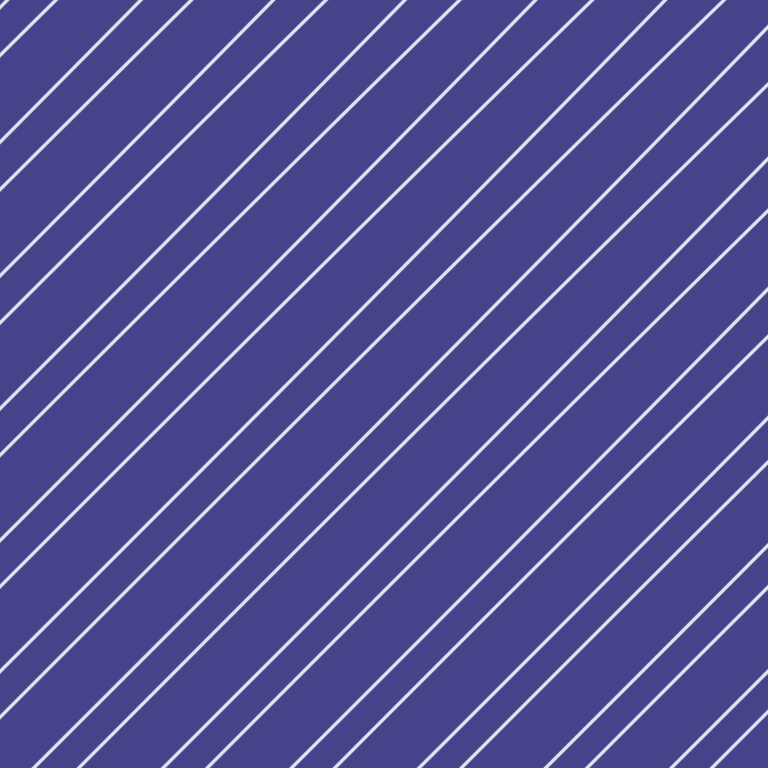
Reproduce this pattern procedurally as a Shadertoy shader.

```glsl
const int PAIR_COUNT = 12;
const vec3 INDIGO = vec3(0.272, 0.262, 0.538);
const vec3 PALE_BLUE = vec3(0.86, 0.91, 0.95);

// Diagonal position of a pair; the spacing tightens slowly with its index
float pairCenter(float index, float start, float spacing, float tightening) {
    return start + index * (spacing - tightening * index);
}

// Gap between the two lines of a pair, opening toward the upper right
float pairGap(vec2 p) {
    return 0.0592 - 0.0072 * p.x + 0.0033 * p.y + 0.0228 * p.x * p.y * p.y;
}

// Perpendicular distance to the nearer line of a pair
float pairDistance(float diagonal, float center, float gap) {
    return abs(abs(diagonal - center) - 0.5 * gap) * inversesqrt(2.0);
}

float lineMask(float dist, float halfWidth, float softness) {
    return 1.0 - smoothstep(halfWidth - softness, halfWidth + softness, dist);
}

void mainImage(out vec4 fragColor, in vec2 fragCoord) {
    vec2 p = fragCoord / iResolution.xy;

    // Zero at the upper left corner, two at the lower right
    float diagonal = p.x + 1.0 - p.y;
    float gap = pairGap(p);

    // Nearest line among all pairs
    float dist = 1.0;
    for (int i = 0; i < PAIR_COUNT; i++) {
        float center = pairCenter(float(i), 0.041, 0.17565, 0.0006);
        dist = min(dist, pairDistance(diagonal, center, gap));
    }

    // Soft pale lines over the flat ground
    float softness = max(0.0012, 0.6 / iResolution.y);
    float mask = lineMask(dist, 0.0022, softness);
    fragColor = vec4(mix(INDIGO, PALE_BLUE, mask), 1.0);
}
```
